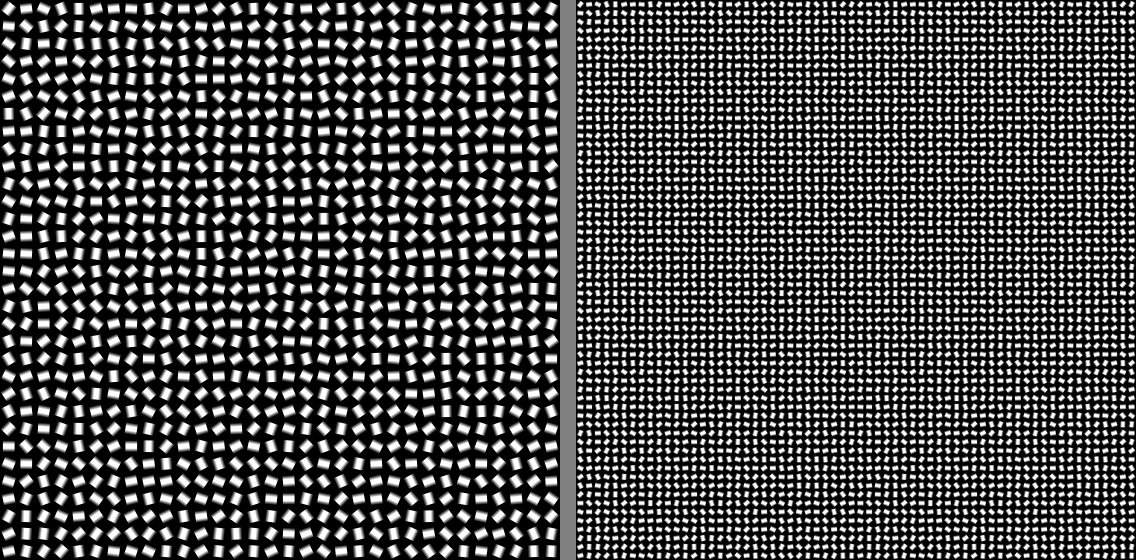
Left, the tile; right, the same tile 2 across and 2 down.
A WebGL 1 fragment shader for this pattern:

```glsl
precision highp float;
// A 32 by 32 grid of small white squares on black, each turned by a random angle.
// Along one axis a square fades linearly to black, along the other it ends sharply.
// Each square fits inside its own cell, so the whole grid tiles.

uniform vec2 u_resolution;

const float CELLS = 32.0;

float hash(vec2 cell) {
  vec3 p = fract(cell.xyx * vec3(0.1031, 0.1030, 0.0973));
  p += dot(p, p.yzx + 33.33);
  return fract((p.x + p.y) * p.z);
}

mat2 rotation(float angle) {
  float c = cos(angle), s = sin(angle);
  return mat2(c, s, -s, c);
}

// Brightness of a square of side 2/3 with a soft x axis and a crisp y axis
float fadedSquare(vec2 p, float pixel) {
  vec2 inside = 1.0 / 3.0 - abs(p);
  float fade = clamp(inside.x / 0.217, 0.0, 1.0);
  float crisp = clamp(inside.y / pixel + 0.5, 0.0, 1.0);
  return fade * crisp;
}

void main() {
  vec2 grid = gl_FragCoord.xy / u_resolution * CELLS;
  float pixel = CELLS / min(u_resolution.x, u_resolution.y);

  // One random turn per cell
  vec2 cell = mod(floor(grid), CELLS);
  float angle = 6.2832 * hash(cell + 7.0);
  vec2 local = rotation(angle) * (fract(grid) - 0.5);

  gl_FragColor = vec4(vec3(fadedSquare(local, pixel)), 1.0);
}
```
